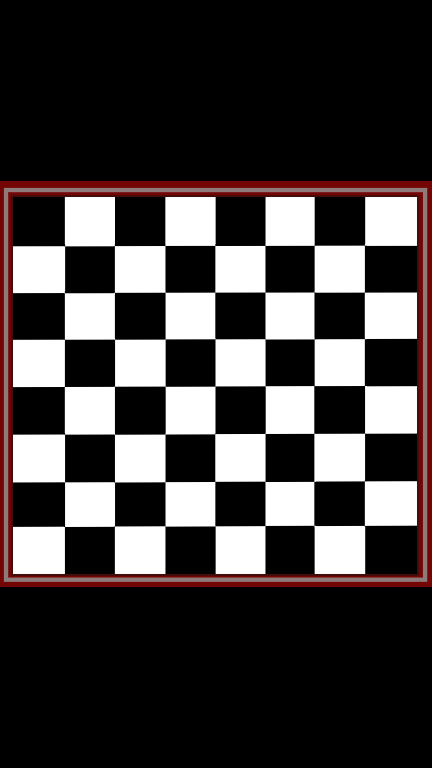
Reproduce this pattern procedurally as a WebGL 2 fragment shader.

```glsl
#version 300 es
precision highp float;
// Draws an eight by eight checkerboard in a red frame with a thin grey inlay, on black.

uniform vec2 u_resolution;
out vec4 outColor;

// Lengths are fractions of the canvas width, measured from the canvas centre.
const vec2 FRAME_HALF = vec2(0.502, 0.470);
const vec2 INLAY_CENTRE = vec2(-0.001, -0.002);
const vec2 INLAY_HALF = vec2(0.490, 0.456);
const float INLAY_WIDTH = 0.0100;
const vec2 BOARD_CENTRE = vec2(-0.0023, -0.0035);
const vec2 BOARD_HALF = vec2(0.4676, 0.4363);
const float SHADE_WIDTH = 0.0045;   // dark rim around the squares
const float ROW_TILT = 0.0035;      // rise of the lower row lines to the right
const float WOBBLE = 0.0010;        // uneven placing of each square's sides

const vec3 BLACK = vec3(0.0);
const vec3 WHITE = vec3(1.0);
const vec3 RED = vec3(0.45, 0.02, 0.02);
const vec3 DARK_RED = vec3(0.26, 0.05, 0.04);
const vec3 GREY = vec3(0.56, 0.48, 0.48);

// Hand-ruled lines between the columns and between the rows.
const int LINES = 7;
const float COLUMN_LINES[LINES] = float[LINES](
    -0.3495, -0.2338, -0.1169, -0.0012, 0.1146, 0.2280, 0.3449);
const float ROW_LINES[LINES] = float[LINES](
    -0.3294, -0.2269, -0.1164, -0.0058, 0.1030, 0.2111, 0.3194);

float hash(vec2 p) {
    vec3 q = fract(p.xyx * 0.1031);
    q += dot(q, q.yzx + 33.33);
    return fract((q.x + q.y) * q.z);
}

float boxDistance(vec2 p, vec2 halfSize) {
    vec2 d = abs(p) - halfSize;
    return length(max(d, 0.0)) + min(max(d.x, d.y), 0.0);
}

// Coverage of the region where the distance is negative.
float fill(float d, float pixel) {
    return clamp(0.5 - d / pixel, 0.0, 1.0);
}

// Smooth sign, one pixel wide.
float side(float d, float pixel) {
    return clamp(2.0 * d / pixel, -1.0, 1.0);
}

// Every crossed line flips the colour: -1 is black, +1 is white.
float checker(vec2 p, float pixel) {
    vec2 cell = floor((p - BOARD_CENTRE + BOARD_HALF) / BOARD_HALF * 4.0);
    float sign2 = 1.0;
    for (int i = 0; i < LINES; i++) {
        float n = float(i);
        float shiftX = (hash(vec2(n + 3.0, cell.y + 17.0)) - 0.5) * WOBBLE;
        float shiftY = (hash(vec2(cell.x + 41.0, n + 9.0)) - 0.5) * WOBBLE;
        float tilt = ROW_TILT * p.x * (1.0 - 0.1 * n);
        sign2 *= side(p.x - COLUMN_LINES[i] - shiftX, pixel);
        sign2 *= side(p.y - ROW_LINES[i] - shiftY - tilt, pixel);
    }
    return sign2;
}

void main() {
    float pixel = 1.0 / u_resolution.x;
    vec2 p = (gl_FragCoord.xy - 0.5 * u_resolution) * pixel;

    float frame = boxDistance(p, FRAME_HALF);
    float inlay = boxDistance(p - INLAY_CENTRE, INLAY_HALF);
    float board = boxDistance(p - BOARD_CENTRE, BOARD_HALF);

    // Frame and its grey inlay
    vec3 color = mix(BLACK, RED, fill(frame, pixel));
    float inlayLine = abs(inlay + 0.5 * INLAY_WIDTH) - 0.5 * INLAY_WIDTH;
    color = mix(color, GREY, fill(inlayLine, pixel));

    // Shaded rim and squares
    color = mix(color, DARK_RED, fill(board - SHADE_WIDTH, pixel));
    vec3 squares = mix(BLACK, WHITE, 0.5 + 0.5 * checker(p, pixel));
    color = mix(color, squares, fill(board, pixel));

    outColor = vec4(color, 1.0);
}
```
